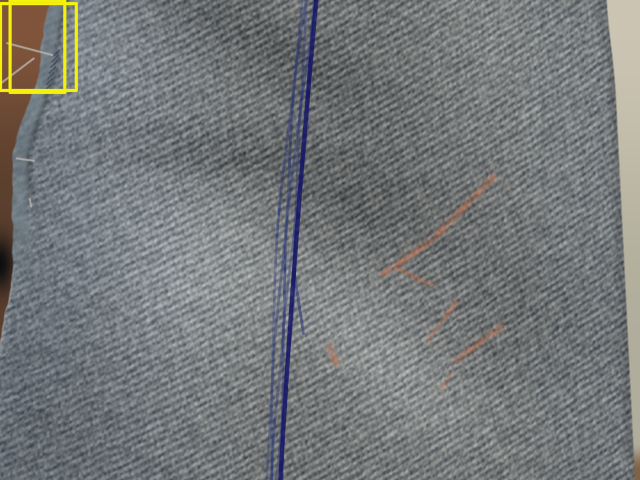
A WebGL 2 fragment shader for this texture:

```glsl
#version 300 es
precision highp float;
uniform vec2 u_resolution;
out vec4 fragColor;

float hash(vec2 p) {
    return fract(sin(dot(p, vec2(127.1, 311.7))) * 43758.5453);
}

float noise(vec2 p) {
    vec2 i = floor(p), f = fract(p);
    f = f * f * (3.0 - 2.0 * f);
    return mix(mix(hash(i), hash(i + vec2(1, 0)), f.x),
               mix(hash(i + vec2(0, 1)), hash(i + vec2(1, 1)), f.x), f.y);
}

float segment(vec2 p, vec2 a, vec2 b) {
    vec2 d = b - a;
    return length(p - a - d * clamp(dot(p - a, d) / dot(d, d), 0.0, 1.0));
}

// Soft elliptical spot, tilted by an angle
float spot(vec2 p, vec2 centre, vec2 radius, float angle) {
    p -= centre;
    float c = cos(angle), s = sin(angle);
    p = vec2(c * p.x + s * p.y, c * p.y - s * p.x) / radius;
    return exp(-dot(p, p));
}

float frame(vec2 p, vec2 centre, vec2 halfSize) {
    vec2 d = abs(p - centre) - halfSize;
    return abs(length(max(d, 0.0)) + min(max(d.x, d.y), 0.0));
}

float stroke(float dist, float width) {
    float aa = 0.7 / u_resolution.y;
    return 1.0 - smoothstep(width - aa, width + aa, dist);
}

// Broad folds and worn areas
float foldShade(vec2 p) {
    float shade = 0.465 + 0.05 * (noise(p * 5.0) - 0.5);
    shade += 0.09 * spot(p, vec2(0.40, 0.44), vec2(0.25, 0.20), -0.5);
    shade += 0.08 * spot(p, vec2(0.80, 0.25), vec2(0.30, 0.09), -0.7);
    shade += 0.07 * spot(p, vec2(0.20, 0.93), vec2(0.14, 0.16), 0.0);
    shade += 0.05 * spot(p, vec2(1.12, 0.85), vec2(0.22, 0.20), 0.0);
    shade -= 0.08 * spot(p, vec2(0.58, 0.90), vec2(0.24, 0.07), -0.5);
    shade -= 0.08 * spot(p, vec2(0.46, 0.68), vec2(0.22, 0.06), -0.1);
    shade -= 0.08 * spot(p, vec2(0.77, 0.57), vec2(0.16, 0.12), -0.3);
    shade -= 0.05 * spot(p, vec2(1.10, 0.34), vec2(0.20, 0.14), -0.6);
    shade -= 0.05 * spot(p, vec2(0.10, 0.12), vec2(0.20, 0.20), 0.0);
    return shade;
}

vec3 denim(vec2 p) {
    vec2 q = p + 0.004 * vec2(noise(p * 28.0), noise(p * 28.0 + 40.0));
    float across = q.y - 0.42 * q.x - 0.1 * q.x * q.x;
    float twill = sin(across * 395.0);
    float stitch = sin((q.x + 0.25 * q.y) * 560.0 + twill);
    float grain = noise(vec2(p.x * 130.0, across * 190.0)) - 0.5;
    float fleck = noise(p * vec2(210.0, 150.0) + 9.0) - 0.5;
    float strength = mix(0.6, 1.0, smoothstep(0.1, 0.35, p.x));
    float weave = strength * (0.068 * twill + 0.022 * stitch) + 0.13 * grain + 0.12 * fleck;
    float cool = 1.0 - smoothstep(0.05, 0.6, p.x) + 0.35 * smoothstep(1.0, 1.3, p.x);
    vec3 tint = mix(vec3(0.99, 1.01, 1.0), vec3(0.95, 1.01, 1.07), cool);
    vec3 color = (foldShade(p) + weave) * tint;
    return color + vec3(-0.02, 0.0, 0.025) * smoothstep(0.0, 0.14, -weave);
}

void main() {
    vec2 p = gl_FragCoord.xy / u_resolution.y;
    p.x *= 4.0 / 3.0 * u_resolution.y / u_resolution.x;
    float aa = 1.2 / u_resolution.y;

    // Cloth outline
    float leftEdge = 0.026 + 0.057 * smoothstep(0.66, 0.88, p.y) + 0.22 * max(p.y - 0.9, 0.0)
        - 0.032 * (1.0 - smoothstep(0.22, 0.46, p.y)) + 0.004 * (noise(p.yy * 40.0) - 0.5);
    float rightEdge = 1.323 - 0.05 * p.y - 0.009 * smoothstep(0.8, 1.0, p.y);
    float inside = p.x - leftEdge;

    // Surfaces behind the cloth
    vec3 table = mix(vec3(0.36, 0.25, 0.18), vec3(0.50, 0.33, 0.23), smoothstep(0.6, 0.95, p.y));
    table = mix(table, vec3(0.05, 0.05, 0.06), spot(p, vec2(0.0, 0.45), vec2(0.03, 0.055), 0.0));
    vec3 wall = mix(vec3(0.69, 0.68, 0.61), vec3(0.80, 0.77, 0.70), smoothstep(0.3, 1.0, p.y));
    wall = mix(wall, vec3(0.50, 0.39, 0.28), 1.0 - smoothstep(0.02, 0.08, p.y));
    vec3 color = p.x < 0.6 ? table : wall;

    // Cloth with a pale frayed hem
    vec3 cloth = denim(p);
    float hem = (1.0 - smoothstep(0.025, 0.04, inside)) * smoothstep(0.38, 0.55, p.y);
    cloth = mix(cloth, vec3(0.44, 0.49, 0.52) + 0.12 * (noise(p * 70.0) - 0.5), hem * 0.75);
    cloth *= 1.0 - 0.22 * exp(-pow((inside - 0.034) / 0.007, 2.0)) * smoothstep(0.5, 0.7, p.y);
    cloth *= 1.0 - 0.15 * smoothstep(-0.03, 0.0, p.x - rightEdge);
    cloth += 0.2 * exp(-abs(inside) * 300.0) * (1.0 - smoothstep(0.4, 0.46, p.y));
    float cover = smoothstep(-aa, aa, inside) * smoothstep(-aa, aa, rightEdge - p.x);
    color = mix(color, cloth, cover);

    // Loose threads and hem stitches
    float thread = min(segment(p, vec2(0.0, 0.825), vec2(0.07, 0.878)),
                       segment(p, vec2(0.015, 0.91), vec2(0.11, 0.885)));
    thread = min(thread, segment(p, vec2(0.035, 0.67), vec2(0.07, 0.665)));
    thread = min(thread, segment(p, vec2(0.062, 0.585), vec2(0.065, 0.57)));
    color = mix(color, vec3(0.74, 0.72, 0.70), 0.75 * stroke(thread, 0.0022));
    for (int i = 0; i < 7; i++) {
        vec2 a = vec2(0.094 + 0.003 * float(i), 0.812 + 0.012 * float(i));
        color = mix(color, vec3(0.20, 0.25, 0.34), 0.6 * stroke(segment(p, a, a + vec2(0.012, 0.012)), 0.0018));
    }

    // Faint orange chalk marks
    float chalk = segment(p, vec2(0.80, 0.43), vec2(0.90, 0.50));
    chalk = min(chalk, segment(p, vec2(0.90, 0.50), vec2(1.027, 0.63)));
    chalk = min(chalk, segment(p, vec2(0.82, 0.445), vec2(0.90, 0.405)) + 0.003);
    chalk = min(chalk, segment(p, vec2(0.95, 0.37), vec2(0.89, 0.29)) + 0.003);
    chalk = min(chalk, segment(p, vec2(1.045, 0.32), vec2(0.95, 0.25)));
    chalk = min(chalk, segment(p, vec2(0.685, 0.28), vec2(0.70, 0.245)));
    chalk = min(chalk, segment(p, vec2(0.94, 0.22), vec2(0.92, 0.19)) + 0.003);
    float rub = (1.0 - smoothstep(0.001, 0.012, chalk)) * (0.3 + 0.5 * noise(p * 60.0));
    color = mix(color, vec3(0.70, 0.44, 0.33) + 0.4 * (color - 0.46), rub);

    // Blue pen lines running down the cloth
    float mainX = 0.584 + 0.058 * p.y + 0.017 * p.y * p.y;
    float sideX = 0.555 + 0.030 * p.y + 0.043 * p.y * p.y;
    for (int i = 0; i < 5; i++) {
        float k = float(i);
        float x = mix(sideX, mainX, k / 4.0) + 0.004 * sin(p.y * (9.0 + 2.0 * k) + k * 2.0);
        float ink = 0.3 + 0.55 * noise(vec2(k * 7.0, p.y * 9.0)) * noise(p * 110.0 + k);
        color = mix(color, vec3(0.16, 0.21, 0.46), ink * stroke(abs(p.x - x), 0.0028));
    }
    float tail = segment(p, vec2(0.612, 0.44), vec2(0.632, 0.305));
    color = mix(color, vec3(0.18, 0.23, 0.48), 0.6 * stroke(tail, 0.003));
    float press = 0.78 + 0.2 * noise(p * vec2(90.0, 130.0));
    color = mix(color, vec3(0.09, 0.09, 0.40), press * stroke(abs(p.x - mainX), 0.0045));

    // Two overlapping yellow frames
    float box = min(frame(p, vec2(0.080, 0.902), vec2(0.079, 0.0905)),
                    frame(p, vec2(0.078, 0.903), vec2(0.057, 0.0955)));
    color = mix(color, vec3(0.96, 0.95, 0.04), stroke(box, 0.0033));
    fragColor = vec4(clamp(color, 0.0, 1.0), 1.0);
}
```
